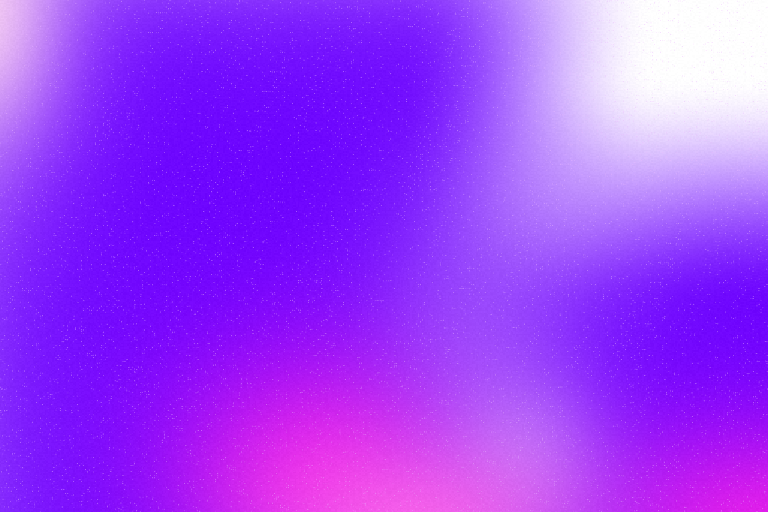
A Shadertoy shader for this background:

```glsl
float hash(vec2 p) {
    return fract(sin(dot(p, vec2(127.1, 311.7))) * 43758.5453);
}

// Soft elliptical falloff, 1 at the centre
float glow(vec2 uv, vec2 centre, vec2 radius) {
    vec2 d = (uv - centre) / radius;
    return exp(-dot(d, d));
}

// Sparse round specks, one candidate per grid cell
float specks(vec2 p, float density) {
    vec2 cell = floor(p);
    vec2 centre = 0.3 + 0.4 * vec2(hash(cell + 17.3), hash(cell + 41.9));
    float dotMask = 1.0 - smoothstep(0.1, 0.5, length(fract(p) - centre));
    return dotMask * step(1.0 - density, hash(cell)) * hash(cell + 73.1);
}

void mainImage(out vec4 fragColor, in vec2 fragCoord) {
    vec2 uv = fragCoord / iResolution.xy;
    vec2 p = fragCoord / iResolution.y;

    vec3 violet = vec3(0.42, 0.01, 1.0);
    vec3 lilac = vec3(0.79, 0.62, 0.98);
    vec3 magenta = vec3(0.93, 0.13, 0.91);
    vec3 pink = vec3(1.0, 0.42, 0.91);
    vec3 blush = vec3(0.97, 0.82, 0.95);
    vec3 color = violet;

    // Pale haze along the left and top edges
    color = mix(color, lilac, 0.26 * exp(-uv.x * 13.0));
    color = mix(color, lilac, 0.30 * exp((uv.y - 1.0) * 11.0));

    // Magenta rising from the bottom
    color = mix(color, magenta, 0.92 * glow(uv, vec2(0.42, 0.06), vec2(0.21, 0.27)));
    color = mix(color, magenta, 0.92 * glow(uv, vec2(1.0, -0.04), vec2(0.24, 0.22)));

    // Lilac ridge curving down through the right half
    color = mix(color, lilac, 0.48 * glow(uv, vec2(0.71, 0.59), vec2(0.16, 0.20)));
    color = mix(color, lilac, 0.32 * glow(uv, vec2(0.61, 0.36), vec2(0.13, 0.21)));
    color = mix(color, lilac, 0.62 * glow(uv, vec2(0.68, 0.11), vec2(0.11, 0.19)));
    color = mix(color, pink, 0.85 * glow(uv, vec2(0.55, -0.03), vec2(0.20, 0.17)));

    // White light in the upper right, blush in the upper left
    float light = smoothstep(0.52, 0.86, uv.x) * smoothstep(0.40, 0.86, uv.y);
    color = mix(color, vec3(1.0), light);
    color = mix(color, blush, 0.95 * glow(uv, vec2(-0.03, 0.98), vec2(0.12, 0.29)));

    // Fine grain and scattered bright specks
    color += 0.025 * (hash(floor(p * 342.0)) - 0.5);
    color = mix(color, vec3(0.92, 0.72, 1.0), 0.45 * specks(p * 260.0, 0.12));

    fragColor = vec4(clamp(color, 0.0, 1.0), 1.0);
}
```
